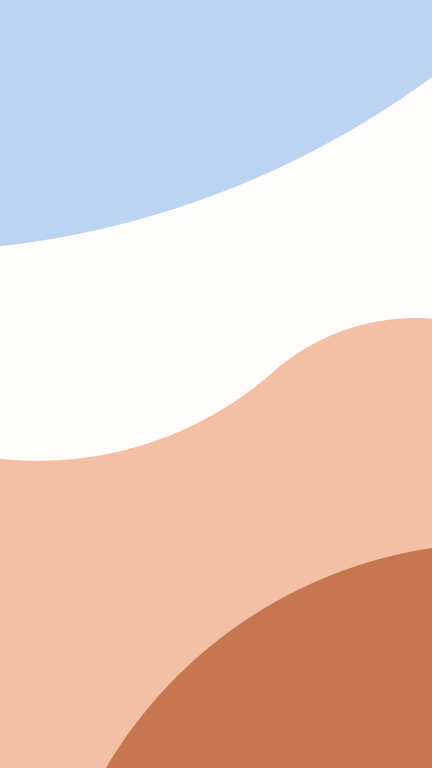
This background is drawn by a WebGL 1 fragment shader. Its source:

```glsl
precision highp float;
// Flat abstract landscape: blue sky arc, cream band, peach wave and a terracotta hill.

uniform vec2 u_resolution;

// Signed distance to a circle, negative inside.
float circle(vec2 p, vec2 center, float radius) {
  return length(p - center) - radius;
}

// Wave of two tangent arcs, a hollow then a crest; negative below the line.
float wave(vec2 p) {
  vec2 hollow = vec2(0.0495, 0.863);
  vec2 crest = vec2(0.541, 0.306);
  float hollowRadius = 0.463;
  float span = distance(hollow, crest);
  float joinX = mix(hollow.x, crest.x, hollowRadius / span);
  if (p.x < joinX) return -circle(p, hollow, hollowRadius);
  // Everything below the crest's center belongs to the wave body.
  return circle(vec2(p.x, max(p.y, crest.y)), crest, span - hollowRadius);
}

// Antialiased coverage of a shape, one pixel wide.
float cover(float d) {
  return clamp(0.5 - d * u_resolution.y, 0.0, 1.0);
}

void main() {
  // Canvas height is one unit.
  vec2 p = gl_FragCoord.xy / u_resolution.y;

  vec3 cream = vec3(1.0, 0.988, 0.984);
  vec3 blue = vec3(0.729, 0.831, 0.949);
  vec3 peach = vec3(0.953, 0.753, 0.647);
  vec3 terracotta = vec3(0.776, 0.463, 0.318);

  // Layers from back to front.
  vec3 color = cream;
  color = mix(color, blue, cover(circle(p, vec2(-0.131, 1.842), 1.17)));
  color = mix(color, peach, cover(wave(p)));
  color = mix(color, terracotta, cover(circle(p, vec2(0.651, -0.3025), 0.5956)));

  gl_FragColor = vec4(color, 1.0);
}
```
